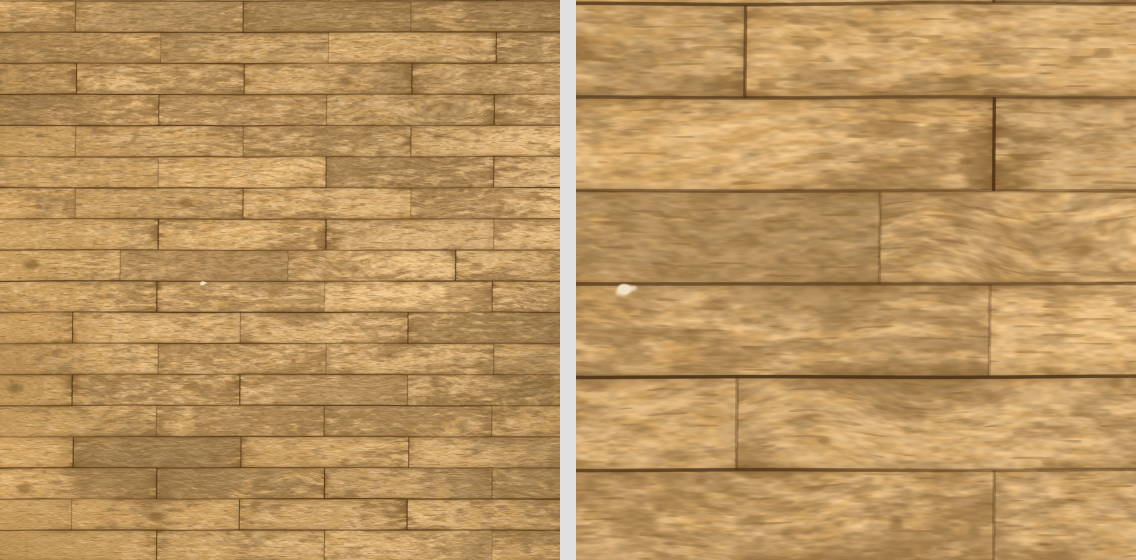
Left: the whole. Right: its middle third, enlarged.
A Shadertoy shader for this texture:

```glsl
// Worn strip floor: staggered boards in rows, each with its own tone and grain.
// Broad worn patches, broken up by stretched fractal noise, dull the varnish;
// thin dark seams and butt joints of uneven strength lie between the boards.

#define ROWS 18.0
#define ROW_OFFSET 0.035
#define BOARD_LENGTH 0.2995
#define FIRST_JOINT 0.128
#define JOINT_LEAN 0.009
#define SHIFTED_ROW 8.0
#define SEAM_WIDTH 0.0021
#define JOINT_WIDTH 0.0020
#define FLECK_SCALE vec2(42.0, 135.0)
#define WEAR_CONTRAST 0.17
#define KNOT_CHANCE 0.10
#define CHIP_CENTER vec2(0.362, 0.494)

const vec3 HONEY = vec3(0.78, 0.61, 0.37);
const vec3 PALE  = vec3(0.86, 0.71, 0.50);
const vec3 TAN   = vec3(0.71, 0.57, 0.38);
const vec3 DULL  = vec3(0.625, 0.485, 0.295);
const vec3 DIRT  = vec3(0.49, 0.35, 0.17);
const vec3 GAP   = vec3(0.28, 0.18, 0.08);

float hash(vec2 p) {
    return fract(sin(dot(p, vec2(127.1, 311.7))) * 43758.5453);
}

float noise(vec2 p) {
    vec2 i = floor(p), f = fract(p);
    f = f * f * (3.0 - 2.0 * f);
    return mix(mix(hash(i), hash(i + vec2(1, 0)), f.x),
               mix(hash(i + vec2(0, 1)), hash(i + vec2(1, 1)), f.x), f.y);
}

float fbm(vec2 p) {
    float sum = 0.0, gain = 0.47;
    for (int i = 0; i < 4; i++) {
        sum += gain * noise(p);
        p = mat2(1.9, 0.12, -0.12, 1.9) * p + 17.3;
        gain *= 0.6;
    }
    return sum * 0.98;
}

// Antialiased line of the given width at distance d from its centre
float line(float d, float width) {
    float aa = 0.75 / iResolution.y;
    return 1.0 - smoothstep(0.5 * width - aa, 0.5 * width + aa, d);
}

void mainImage(out vec4 fragColor, in vec2 fragCoord) {
    vec2 uv = fragCoord / iResolution.xy;

    // Board layout, rows counted from the top, alternate rows offset by half
    float wobble = 0.03 * (noise(vec2(uv.x * 9.0, uv.y * 7.0)) - 0.5);
    float y = (1.0 - uv.y) * ROWS - ROW_OFFSET + wobble;
    float row = floor(y);
    float stagger = 0.5 * mod(row, 2.0) + 0.015 * (hash(vec2(row, 3.0)) - 0.5);
    stagger += row == SHIFTED_ROW ? 0.27 : 0.0;
    float x = (uv.x - FIRST_JOINT - JOINT_LEAN * uv.y) / BOARD_LENGTH - stagger;
    vec2 board = vec2(floor(x), row);
    float seed = hash(board + 5.0);
    float tone = hash(board + 21.0);

    // Grain coordinates, bent more strongly on some boards
    vec2 grain = uv + vec2(seed * 7.0, row * 0.37);
    float figure = smoothstep(0.6, 0.95, hash(board + 43.0));
    grain.y += (0.006 + 0.014 * figure) * (noise(grain * vec2(14.0, 30.0)) - 0.5);

    // Wear: broad patches set the share of dull flecks, growing to the right
    float fleck = fbm(grain * FLECK_SCALE);
    float broad = noise(uv * vec2(4.0, 7.0) + 4.0);
    float patches = 0.55 * broad + 0.45 * noise(grain * vec2(9.0, 20.0));
    float wear = 0.85 * (fleck - 0.5) + 0.85 * (patches - 0.5)
               + 0.34 * (tone - 0.5) + 0.16 * (uv.x - 0.5);
    wear = smoothstep(-WEAR_CONTRAST, WEAR_CONTRAST, wear);

    // Fresh and dull wood
    float streak = fbm(grain * vec2(50.0, 230.0) + 60.0);
    float glow = noise(uv * vec2(4.0, 6.0) + 31.0);
    float pale = smoothstep(0.25, 0.78, streak + 0.30 * (uv.x - 0.5) + 0.35 * (glow - 0.5));
    vec3 fresh = mix(HONEY, PALE, pale);
    vec3 dull = mix(DULL, TAN, smoothstep(0.22, 0.72, streak + 0.25 * (seed - 0.5)));
    vec3 color = mix(fresh, dull, wear);
    color *= 1.0 + 0.13 * (glow - 0.5) + 0.07 * (hash(board + 57.0) - 0.5);

    // Curved growth rings and fine pores
    float rings = sin(grain.y * 560.0 + 9.0 * noise(grain * vec2(11.0, 26.0)));
    color *= 1.0 + 0.03 * figure * rings;
    color *= 1.0 + 0.14 * (noise(grain * vec2(170.0, 480.0)) - 0.5);
    float pore = smoothstep(0.74, 0.92, noise(grain * vec2(60.0, 400.0) + 9.0));
    color = mix(color, DIRT, 0.35 * pore);

    // Occasional ragged knots
    vec2 local = vec2(fract(x) * BOARD_LENGTH, fract(y) / ROWS);
    vec2 center = vec2(mix(0.15, 0.85, seed) * BOARD_LENGTH, mix(0.35, 0.7, tone) / ROWS);
    float knot = length((local - center) * vec2(0.7, 1.2)) + 0.012 * (fleck - 0.5);
    float hasKnot = step(hash(board + 71.0), KNOT_CHANCE);
    color = mix(color, DIRT, 0.6 * hasKnot * (1.0 - smoothstep(0.003, 0.015, knot)));

    // Grime gathered beside seams and joints
    vec2 edge = vec2(round(x), round(y));
    float seamDist = abs(y - edge.y) / ROWS;
    float jointDist = abs(x - edge.x) * BOARD_LENGTH;
    float jointAge = hash(vec2(edge.x, row) + 13.0);
    float grime = 0.8 * exp(-seamDist / 0.004) * noise(vec2(uv.x * 18.0, edge.y * 5.3));
    grime += 0.8 * jointAge * exp(-jointDist / 0.014) * smoothstep(0.25, 0.65, fleck);
    color = mix(color, DIRT, min(grime, 0.85));

    // Dark gaps of uneven strength
    float seamAge = 0.25 + 0.65 * noise(vec2(uv.x * 5.0, edge.y * 9.7));
    color = mix(color, GAP, seamAge * line(seamDist, SEAM_WIDTH));
    color = mix(color, GAP, (0.2 + 0.65 * jointAge) * line(jointDist, JOINT_WIDTH));

    // Small bare chip
    vec2 chip = (uv - CHIP_CENTER) * vec2(0.8, 1.0);
    float chipDist = length(chip) + 0.004 * (noise(uv * 230.0) - 0.5);
    color = mix(color, vec3(0.95, 0.88, 0.76), 1.0 - smoothstep(0.003, 0.0055, chipDist));

    fragColor = vec4(color, 1.0);
}
```
